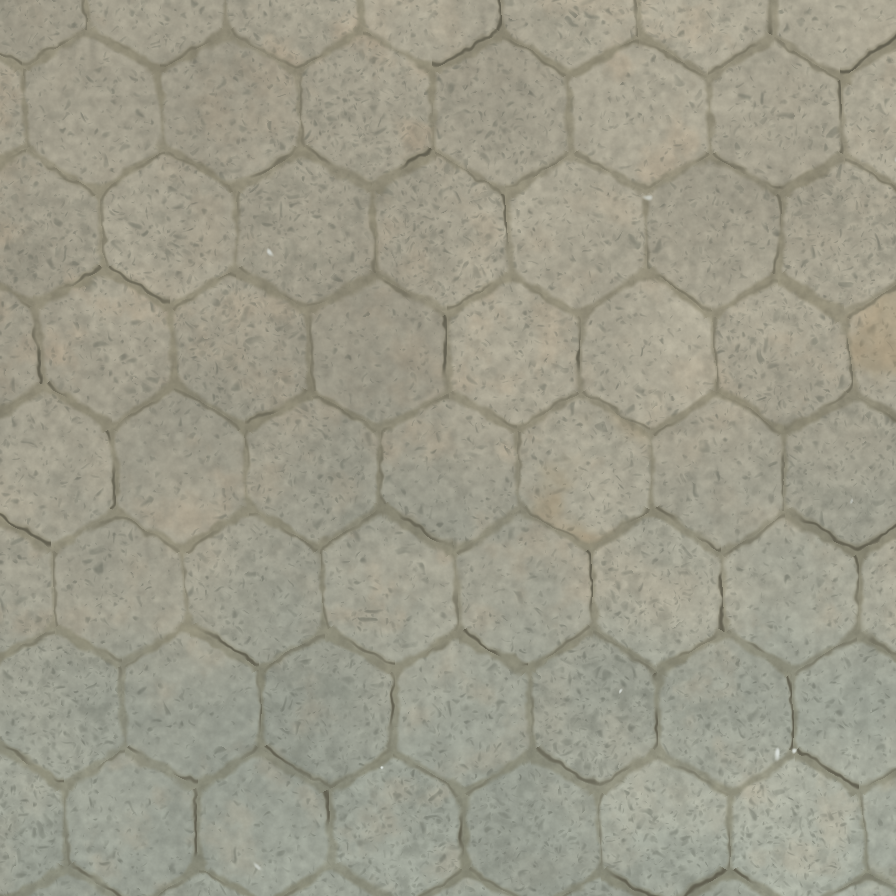
This texture is drawn by a three.js fragment shader. Its source:

```glsl
// Weathered hexagonal stone paving, about 6.6 tiles across and 7.5 rows down.
// A slightly sheared, tapering hex lattice gives tile ids and joint distances;
// soft spots and value noise add aggregate, grain, stains and uneven joints.
#define ROWS 7.507
#define TILE_WIDTH 0.1522
#define TAPER 0.00067
#define SHEAR 0.0074
#define WOBBLE 0.06
#define JOINT_HALF 0.026
#define ROUNDING 42.0
#define SPOT_GRID 74.0
#define SPOT_DARKNESS 0.42
#define GRAIN 0.20

varying vec2 vUv;

const vec3 WARM_STONE = vec3(0.632, 0.614, 0.548);
const vec3 COOL_STONE = vec3(0.606, 0.626, 0.580);
const vec3 JOINT_SAND = vec3(0.545, 0.526, 0.448);
const vec3 CRACK = vec3(0.360, 0.350, 0.295);
const vec3 SPOT = vec3(0.350, 0.365, 0.325);
const vec3 STAIN = vec3(0.580, 0.500, 0.365);
const vec2 LATTICE = vec2(1.0, 1.7320508);
const mat2 TURN = mat2(0.8, 0.6, -0.6, 0.8);

float hash(vec2 p) {
  vec3 q = fract(vec3(p.xyx) * vec3(0.1031, 0.1030, 0.0973));
  q += dot(q, q.yzx + 33.33);
  return fract((q.x + q.y) * q.z);
}

float noise(vec2 p) {
  vec2 i = floor(p), f = fract(p);
  f = f * f * (3.0 - 2.0 * f);
  return mix(mix(hash(i), hash(i + vec2(1.0, 0.0)), f.x),
             mix(hash(i + vec2(0.0, 1.0)), hash(i + vec2(1.0)), f.x), f.y);
}

float fbm(vec2 p) {
  float sum = 0.0, amp = 0.5;
  for (int i = 0; i < 4; i++) {
    sum += amp * noise(p);
    p = mat2(1.6, 1.2, -1.2, 1.6) * p + 7.3;
    amp *= 0.5;
  }
  return sum;
}

// One soft irregular spot per warped grid cell, present with the given chance.
float spots(vec2 p, float chance, float radius) {
  p += 1.1 * (vec2(noise(p * 0.8), noise(p * 0.8 + 31.0)) - 0.5);
  p += 0.35 * (vec2(noise(p * 2.7 + 8.0), noise(p * 2.7 + 70.0)) - 0.5);
  vec2 cell = floor(p);
  float size = radius * mix(0.5, 1.0, hash(cell + 5.0));
  vec2 centre = 0.5 + (1.0 - 2.0 * size) * (vec2(hash(cell + 11.0), hash(cell + 23.0)) - 0.5);
  float disc = 1.0 - smoothstep(size * 0.15, size, length(fract(p) - centre));
  return disc * step(hash(cell + 47.0), chance) * mix(0.5, 1.0, hash(cell + 61.0));
}

// Canvas position to lattice units: tile spacing 1, rows running downwards.
vec2 toLattice(vec2 uv) {
  float row = ROWS * (1.0 - uv.y) - 0.919 - 0.0525 * uv.x;
  float col = (uv.x - 0.1042 - SHEAR * row) / (TILE_WIDTH - TAPER * row);
  return vec2(col, row * 0.8660254);
}

void main() {
  vec2 uv = vUv;
  vec2 p = toLattice(uv);
  p += WOBBLE * (vec2(noise(p * 1.5 + 3.0), noise(p * 1.5 + 60.0)) - 0.5);
  p += 0.022 * (vec2(noise(p * 9.0), noise(p * 9.0 + 40.0)) - 0.5);

  // Nearest tile centre among two interleaved rectangular lattices.
  vec2 c0 = floor(p / LATTICE + 0.5) * LATTICE;
  vec2 c1 = (floor(p / LATTICE) + 0.5) * LATTICE;
  vec2 centre = dot(p - c0, p - c0) < dot(p - c1, p - c1) ? c0 : c1;
  vec2 q = p - centre;
  vec2 tile = floor(centre * vec2(2.0, 1.1547) + 0.5) + 50.0;

  // Rounded distance to the border, plus the nearest side.
  float sum = 0.0, nearest = 1.0;
  vec2 side = vec2(0.0);
  for (int i = 0; i < 3; i++) {
    float angle = float(i) * 1.0471976;
    vec2 axis = vec2(cos(angle), sin(angle));
    float h = dot(q, axis), d = 0.5 - abs(h);
    sum += exp(-ROUNDING * d);
    if (d < nearest) { nearest = d; side = axis * sign(h); }
  }
  float border = -log(sum) / ROUNDING;
  vec2 edge = floor((centre + 0.5 * side) * vec2(4.0, 4.6188) + 0.5) + 90.0;
  float edgeRand = hash(edge), upright = step(0.9, abs(side.x));

  // Stone: cooler towards the bottom, each tile with its own tone.
  float cloud = fbm(uv * 9.0 + 4.0);
  float cool = smoothstep(0.60, 0.0, uv.y + 0.35 * (cloud - 0.5));
  vec3 stone = mix(WARM_STONE, COOL_STONE, cool);
  stone *= 0.98 + 0.05 * hash(tile) + 0.06 * (uv.x - 0.5) + 0.14 * (cloud - 0.47);
  float blush = smoothstep(0.45, 0.75, fbm(uv * 26.0 + 17.0)) * hash(tile + 7.0);
  stone += blush * vec3(0.025, 0.003, -0.010);

  // Blurred dark aggregate, denser on some tiles, over mottled grain.
  float density = mix(0.25, 0.75, hash(tile + 13.0));
  float clump = smoothstep(0.25, 0.65, fbm(uv * 24.0));
  float coarse = spots(TURN * uv * SPOT_GRID, density * (0.3 + clump), 0.46);
  float fine = spots(TURN * TURN * uv * SPOT_GRID * 1.7 + 40.0, density, 0.48);
  float mottle = smoothstep(0.50, 0.72, fbm(uv * 62.0 + 12.0)) * density;
  float dark = max(max(coarse, 0.65 * fine), 0.55 * mottle);
  stone = mix(stone, SPOT, SPOT_DARKNESS * dark);
  float grain = fbm(uv * 115.0) - 0.47;
  stone *= 1.015 + GRAIN * grain;
  float stained = step(0.94, hash(tile + 29.0)) * smoothstep(0.42, 0.65, fbm(uv * 13.0 + 2.0));
  stone = mix(stone, STAIN, 0.3 * stained);

  // Wide sandy joints with ragged, softly fading lips.
  float halfWidth = JOINT_HALF * mix(1.25, 0.8, upright) * (0.7 + 0.6 * edgeRand);
  halfWidth += 0.012 * (hash(tile + 37.0) - 0.5);
  float lip = border + 0.030 * (noise(uv * 75.0) - 0.5) + 0.016 * (noise(uv * 160.0) - 0.5);
  float joint = 1.0 - smoothstep(halfWidth - 0.018, halfWidth + 0.022, lip);
  vec3 sand = mix(JOINT_SAND, JOINT_SAND * vec3(0.97, 1.01, 1.03), cool);
  sand *= 1.0 + GRAIN * grain + 0.14 * (cloud - 0.47);
  float worn = 0.68 + 0.32 * noise(uv * 21.0 + 5.0);
  vec3 color = mix(stone, sand, joint * worn);

  // Thin broken shadow along one lip of a joint, deepest on upright ones.
  float shaded = step(0.0, dot(side, vec2(0.8, 0.6)) * (edgeRand - 0.35));
  float gap = 1.0 - smoothstep(0.002, 0.019, abs(lip - halfWidth * 0.45));
  float broken = smoothstep(0.30, 0.65, noise(uv * 30.0 + edgeRand * 9.0));
  float depth = mix(0.30, 0.85, smoothstep(0.5, 0.95, edgeRand + 0.25 * upright));
  color = mix(color, CRACK, gap * shaded * broken * depth);

  // Rare pale chips lying on the surface.
  float chip = spots(uv * vec2(22.0, 16.0) + 3.0, 0.02, 0.13);
  gl_FragColor = vec4(mix(color, vec3(0.86, 0.88, 0.86), chip), 1.0);
}
```
